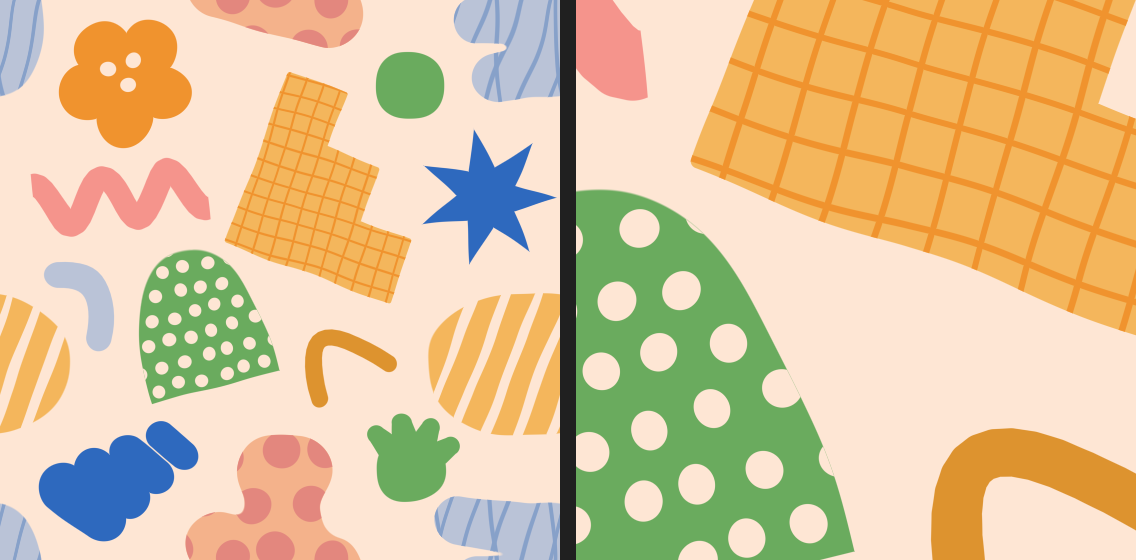
Left: the whole. Right: its middle third, enlarged.
This pattern is drawn by a Shadertoy shader. Its source:

```glsl
// Seamless print of paper cut-outs: flower, squiggle, stairs, star, dome and blobs on cream.
const vec3 CREAM = vec3(.995, .902, .832), ORANGE = vec3(.94, .575, .18), PINK = vec3(.96, .58, .55),
  PEACH = vec3(.955, .7, .545), ROSE = vec3(.89, .53, .495), YELLOW = vec3(.955, .715, .36),
  GREEN = vec3(.415, .67, .37), BLUE = vec3(.18, .41, .745), LILAC = vec3(.73, .765, .845),
  SLATE = vec3(.53, .63, .79), OCHRE = vec3(.865, .575, .185);
const float TAU = 6.28319, WOBBLE = .007, GRID_PITCH = .0315, GRID_LINE = .0019, STRIPE_PITCH = .054,
  STRIPE_GAP = .0085, SCRIBBLE_PITCH = .05, SCRIBBLE_LINE = .0036, DOT_JITTER = .12;

vec2 polar(float a) { return vec2(cos(a), sin(a)); }
vec2 hash(vec2 p) {
  vec3 q = fract(p.xyx * vec3(.1031, .103, .0973));
  q += dot(q, q.yzx + 33.33);
  return fract((q.xx + q.yz) * q.zy);
}
// Gradient noise that wraps over the unit canvas
float slope(vec2 cell, vec2 f, vec2 corner, float n) {
  return dot(polar(TAU * hash(mod(cell + corner, n)).x), f - corner);
}
float noise(vec2 p, float n) {
  p *= n;
  vec2 c = floor(p), f = p - c, u = f * f * (3. - 2. * f);
  return mix(mix(slope(c, f, vec2(0), n), slope(c, f, vec2(1, 0), n), u.x),
    mix(slope(c, f, vec2(0, 1), n), slope(c, f, vec2(1), n), u.x), u.y);
}
// Turned frame, and frame around a wrapped centre
vec2 turn(vec2 p, float a) { vec2 u = polar(a); return vec2(dot(p, u), u.x * p.y - u.y * p.x); }
vec2 around(vec2 p, float x, float y) { p -= vec2(x, y); return p - round(p); }

// Distance functions
float smin(float a, float b, float k) {
  float h = max(k - abs(a - b), 0.) / k;
  return min(a, b) - h * h * k * .25;
}
float capsule(vec2 p, vec2 a, vec2 b, float ra, float rb) {
  float h = clamp(dot(p - a, b - a) / dot(b - a, b - a), 0., 1.);
  return length(p - mix(a, b, h)) - mix(ra, rb, h);
}
float oval(vec2 p, float w, float h) {
  vec2 q = pow(abs(p / vec2(w, h)), vec2(2.3));
  return (pow(q.x + q.y, 1. / 2.3) - 1.) * min(w, h);
}
float ring(vec2 p, float n, float spread, float r, float phase) {
  float d = 1.;
  for (float i = 0.; i < n; i++) d = min(d, length(p - spread * polar(phase + TAU * i / n)) - r);
  return d;
}
float bend(vec2 p, vec2 a, vec2 b, vec2 c, float r) {
  float d = 1.;
  vec2 last = a;
  for (float t = 1. / 16.; t <= 1.; t += 1. / 16.) {
    vec2 next = mix(mix(a, b, t), mix(b, c, t), t);
    d = min(d, capsule(p, last, next, r, r));
    last = next;
  }
  return d;
}
vec2 wave(float t) { return vec2(.3 * t - .15, .038 * cos(TAU * 2.5 * t)); }
float squiggle(vec2 p) {
  float d = 1.;
  for (float i = 0.; i < 40.; i++)
    d = min(d, capsule(p, wave(i / 40.), wave((i + 1.) / 40.), .021, .021));
  return max(d, abs(p.x) - .156);
}
float stairs(vec2 p) {
  float d = 1.;
  vec2 low = vec2(-.119, -.149);
  for (float i = 0.; i < 3.; i++) {
    vec2 high = vec2(-.013 + .1 * i, .169 - .103 * i), q = abs(p - (low + high) / 2.) - (high - low) / 2.;
    d = min(d, length(max(q, 0.)) + min(max(q.x, q.y), 0.) - .004);
  }
  return d;
}
float star(vec2 p, float outer, float inner) {
  float h = TAU / 14., a = abs(mod(atan(p.y, p.x) + h, 2. * h) - h);
  vec2 tip = vec2(outer, 0), e = inner * polar(h) - tip, w = length(p) * polar(a) - tip;
  return (e.y * w.x - e.x * w.y) / length(e);
}
// Fills: staggered dots and parallel lines
float dots(vec2 p, float pitch, float r) {
  p /= pitch;
  p.x += .5 * mod(floor(p.y), 2.);
  return (length(fract(p) - .5 - DOT_JITTER * (2. * hash(floor(p) + 40.) - 1.)) - r) * pitch;
}
float lines(float x, float pitch, float w) { return abs(fract(x / pitch) - .5) * pitch - w; }
void paint(inout vec3 col, float d, vec3 ink) {
  float soft = .7 / iResolution.y;
  col = mix(ink, col, smoothstep(-soft, soft, d));
}
void mainImage(out vec4 fragColor, in vec2 fragCoord) {
  vec2 uv = fragCoord / iResolution.xy, p = uv + WOBBLE * vec2(noise(uv, 10.), noise(uv + .37, 10.)), q, g;
  vec3 col = CREAM;
  float d;
  // Flower, squiggle, disc, star
  q = around(p, .224, .856);
  paint(col, min(ring(q, 5., .07, .05, -TAU / 4.), length(q) - .05), ORANGE);
  paint(col, ring(q - vec2(-.004, .018), 3., .026, .0135, .87), CREAM);
  paint(col, squiggle(turn(around(p, .215, .648), .1)), PINK);
  paint(col, oval(around(p, .732, .848), .061, .06), GREEN);
  paint(col, star(turn(around(p, .87, .648), .87), .124, .056), BLUE);
  // Checked stairs
  q = around(p, .569, .668);
  g = turn(q, -.3);
  paint(col, d = stairs(turn(q, -.353)), YELLOW);
  paint(col, max(d, min(lines(g.x, GRID_PITCH, GRID_LINE), lines(g.y, GRID_PITCH, GRID_LINE))), ORANGE);
  // Bent strokes
  paint(col, bend(around(p, .14, .45), vec2(-.036, .06), vec2(.055, .061), vec2(.036, -.055), .0235), LILAC);
  paint(col, bend(around(p, .612, .353), vec2(-.039, -.065), vec2(-.099, .117), vec2(.082, -.004), .0145), OCHRE);
  // Dotted dome
  q = turn(around(p, .385, .309), .25);
  paint(col, d = max(oval(q, .119, .25), -q.y), GREEN);
  paint(col, max(d, dots(q, .04, .29)), CREAM);
  // Striped pebble
  q = around(p, .943, .349);
  d = oval(q, .18, .126);
  paint(col, max(d, -lines(turn(q, -.36).x, STRIPE_PITCH, STRIPE_GAP + .006 * noise(uv, 5.))), YELLOW);
  // Lobed cloud
  q = around(p, .215, .141);
  d = 1.;
  for (float t = 0.; t < 1.1; t += 1. / 3.) {
    vec2 c = mix(vec2(-.068, -.039), vec2(.091, .063), t), arm = vec2(-.036, .029) * (1. - .4 * t);
    float r = mix(.042, .026, t);
    d = min(d, capsule(q, c - arm, c + arm, r, r));
  }
  paint(col, d, BLUE);
  // Leaf
  q = around(p, .732, .16);
  d = oval(q, .062, .056);
  for (float a = -.75; a < 1.1; a += .6) d = min(d, capsule(q, vec2(0), .085 * vec2(sin(a), cos(a)), .035, .017));
  paint(col, d, GREEN);
  // Spotted vase
  q = around(p, .5, .056);
  d = smin(capsule(q, vec2(-.018, .104), vec2(.034, .104), .059, .059),
    capsule(q, vec2(-.109, -.03), vec2(.089, -.078), .06, .063), .04);
  paint(col, d = smin(d, capsule(q, vec2(.005, .1), vec2(.01, -.02), .055, .07), .03), PEACH);
  paint(col, max(d, dots(q, .09, .36)), ROSE);
  // Scribbled mitten
  q = around(p, .944, -.035);
  d = oval(q - vec2(.046, 0), .088, .137);
  for (float i = -1.; i < 2.; i++)
    d = smin(d, capsule(q, vec2(-.09 - .034 * i, .105 * i), vec2(.04, .085 * i), .043, .046), .012);
  paint(col, d, LILAC);
  for (float k = 0.; k < 2.; k++) {
    float x = turn(q, .4 * k - .3).x + .03 * noise(uv + .2 * k, 5.);
    paint(col, max(d, lines(x, SCRIBBLE_PITCH * (1. + k), SCRIBBLE_LINE)), SLATE);
  }
  fragColor = vec4(col, 1);
}
```
